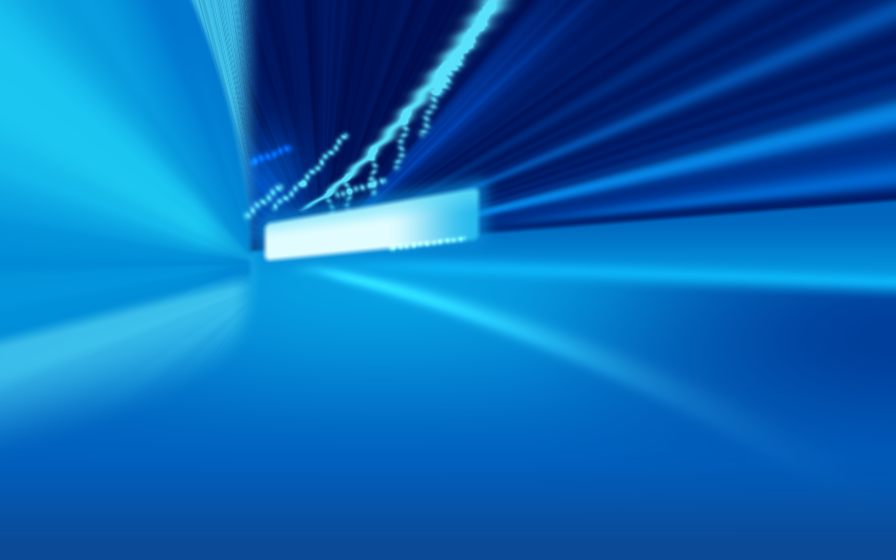
Reproduce this background procedurally as a Shadertoy shader.

```glsl
float hash(float n) { return fract(sin(n * 12.9898) * 43758.547); }

float noise(float x) {
    float i = floor(x), f = fract(x);
    return mix(hash(i), hash(i + 1.0), f * f * (3.0 - 2.0 * f));
}

float glow(float d, float width) { return exp(-d * d / (width * width)); }

// Beaded, slightly shaky streak of light between two points
float streak(vec2 p, vec2 a, vec2 b, float width) {
    vec2 ab = b - a;
    float len = length(ab);
    float h = clamp(dot(p - a, ab) / (len * len), 0.0, 1.0);
    float shake = 0.003 * sin(h * len * 150.0);
    float d = length(p - a - ab * h + vec2(shake, 0.0));
    return glow(d, width) * (0.75 + 0.25 * sin(h * len * 520.0));
}

float trailX(float t) { return 0.5375 + 0.3475 * pow(clamp(t, 0.0, 1.2), 0.78); }

// Tunnel roof with rays spreading from the vanishing point
vec3 roof(vec2 p) {
    vec2 q = p - vec2(0.575, 0.552);
    float a = atan(q.y, q.x), r = length(q);
    vec3 c = mix(vec3(0.0, 0.18, 0.53), vec3(0.0, 0.07, 0.34), smoothstep(0.12, 0.55, a));
    float fine = noise(a * 24.0) * 0.6 + noise(a * 65.0) * 0.4;
    c += vec3(0.0, 0.12, 0.2) * (fine - 0.45) * smoothstep(1.9, 0.3, a);
    c += vec3(0.0, 0.06, 0.12) * (fine - 0.4) * smoothstep(1.0, 1.5, a);
    c += vec3(0.0, 0.17, 0.32) * glow(a - 0.78, 0.09) * smoothstep(0.85, 0.25, r);
    c += vec3(0.01, 0.22, 0.3) * glow(a - 0.395, 0.022);
    c += vec3(0.0, 0.13, 0.2) * glow(a - 0.52, 0.025);
    c += vec3(0.02, 0.34, 0.37) * glow(a - 0.235, 0.025);
    c += vec3(0.0, 0.22, 0.28) * glow(a - 0.13, 0.022);
    c += vec3(0.0, 0.25, 0.4) * glow(length((p - vec2(0.47, 0.66)) * vec2(1.0, 0.8)), 0.075);
    return mix(c, vec3(0.0, 0.1, 0.39), 0.8 * glow(p.y - 0.59 - 0.079 * (p.x - 0.855), 0.012));
}

// Road: vertical fade, shaded right side, pale lane curves
vec3 road(vec2 p) {
    vec3 c = mix(vec3(0.04, 0.29, 0.59), vec3(0.0, 0.37, 0.74), smoothstep(0.0, 0.2, p.y));
    float cyan = smoothstep(0.13, 0.5, p.y) * glow(p.x - 0.68, 0.65);
    c = mix(c, vec3(0.02, 0.63, 0.89), cyan);
    float shade = smoothstep(0.9, 1.6, p.x) * glow(p.y - 0.4, 0.17);
    c = mix(c, vec3(0.0, 0.22, 0.58), 0.85 * shade);

    float t = max(p.x - 0.5625, 0.0);
    float lane = p.y - (0.52 - 0.22 * t - 0.18 * t * t);
    float fade = smoothstep(0.5, 0.62, p.x) * smoothstep(1.6, 0.7, p.x);
    c += vec3(0.12, 0.18, 0.1) * glow(lane, 0.012 + 0.025 * t) * fade;
    c += vec3(0.04, 0.08, 0.06) * glow(lane + 0.035 * t, 0.01 + 0.01 * t) * fade;

    // Side band under the horizon
    float edge = 0.53 - 0.036 * (p.x - 0.625);
    float band = smoothstep(edge - 0.035, edge + 0.005, p.y) * smoothstep(0.45, 0.8, p.x);
    vec3 bandColor = mix(vec3(0.01, 0.57, 0.86), vec3(0.0, 0.4, 0.74), smoothstep(0.5, 0.62, p.y));
    c = mix(c, bandColor, band);
    c += vec3(0.03, 0.13, 0.1) * glow(p.y - edge, 0.016) * smoothstep(0.5, 0.8, p.x);
    return c;
}

// Left wall, brightest on a broad ray
vec3 wall(vec2 p, float edgeX) {
    vec2 q = vec2(0.46, 0.53) - p;
    float a = atan(-q.y, max(q.x, 0.001));
    vec3 c = mix(vec3(0.0, 0.56, 0.85), vec3(0.11, 0.79, 0.95), glow(a - 0.58, 0.33));
    c += vec3(0.02, 0.05, 0.03) * (noise(a * 14.0) - 0.5);
    float rim = smoothstep(0.17, 0.0, edgeX - p.x) * smoothstep(0.55, 1.0, p.y);
    c = mix(c, vec3(0.0, 0.4, 0.79), 0.85 * rim);
    return mix(c, vec3(0.0, 0.5, 0.82), 0.6 * smoothstep(0.1, 0.0, edgeX - p.x));
}

void mainImage(out vec4 fragColor, in vec2 fragCoord) {
    vec2 p = fragCoord / iResolution.y;
    p.x += 0.8 - 0.5 * iResolution.x / iResolution.y;
    float horizon = 0.583 + 0.079 * (p.x - 0.855);
    vec3 c = mix(road(p), roof(p), smoothstep(-0.006, 0.006, p.y - horizon));

    // Pale beam fanning over the floor beside the wall
    float back = max(0.47 - p.x, 0.0);
    float top = 0.5 - 0.256 * (0.45 - p.x);
    float low = 0.5 - 0.28 * pow(back / 0.47, 0.45);
    float beam = smoothstep(low - 0.05, mix(low, top, 0.85), p.y) * smoothstep(0.0, 0.06, back);
    float slope = (0.5 - p.y) / (back + 0.02);
    c = mix(c, vec3(0.25, 0.77, 0.93), beam * (0.8 + 0.2 * noise(slope * 14.0)));

    float edgeX = 0.448 - 0.46 * pow(max(p.y - 0.52, 0.0), 2.0);
    float side = smoothstep(0.008, -0.008, p.x - edgeX);
    float above = smoothstep(-0.012, 0.022, p.y - top);
    c = mix(c, wall(p, edgeX), side * above);

    // Beaded light trail with hanging branches
    float t = (p.y - 0.625) / 0.375;
    float ripple = 0.003 * sin(p.y * 190.0);
    float width = mix(0.005, 0.019, clamp(t, 0.0, 1.0));
    float light = glow((p.x - trailX(t) + ripple) * 0.72, width) * smoothstep(-0.02, 0.02, t);
    for (float i = 1.0; i < 7.0; i++) {
        float s = i * i / 36.0 * 0.9 + 0.06;
        vec2 start = vec2(trailX(s), 0.625 + 0.375 * s);
        vec2 drop = vec2(0.1 * s * s - 0.005, 0.045 + 0.11 * s);
        light += 0.8 * streak(p, start, start - drop, 0.005 + 0.003 * s);
    }
    light += streak(p, vec2(0.617, 0.757), vec2(0.54, 0.672), 0.006);
    light += streak(p, vec2(0.54, 0.672), vec2(0.488, 0.628), 0.006);
    light += streak(p, vec2(0.5, 0.665), vec2(0.44, 0.615), 0.007);
    light += streak(p, vec2(0.685, 0.677), vec2(0.604, 0.652), 0.006);
    c += vec3(0.0, 0.25, 0.5) * streak(p, vec2(0.515, 0.735), vec2(0.45, 0.71), 0.007);
    c = mix(c, vec3(0.35, 0.88, 0.98), min(light, 1.0));

    // Tilted glowing panel, white towards the left
    vec2 q = p - vec2(0.664, 0.593);
    q.y -= 0.134 * q.x;
    vec2 box = abs(q) - vec2(0.18, 0.022 + 0.035 * (q.x + 0.194));
    float d = length(max(box, 0.0)) + min(max(box.x, box.y), 0.0) - 0.012;
    c = mix(c, vec3(0.03, 0.55, 0.85), 0.6 * glow(max(d, 0.0), 0.02));
    vec3 panel = mix(vec3(0.88, 0.99, 1.0), vec3(0.15, 0.73, 0.93), smoothstep(0.02, 0.19, q.x));
    panel = mix(panel, vec3(0.4, 0.87, 0.97), 0.6 * smoothstep(0.0, 0.04, q.y));
    c = mix(c, panel, smoothstep(0.006, -0.008, d));
    c += vec3(0.35, 0.3, 0.1) * streak(p, vec2(0.7, 0.555), vec2(0.83, 0.574), 0.005);
    fragColor = vec4(clamp(c, 0.0, 1.0), 1.0);
}
```
